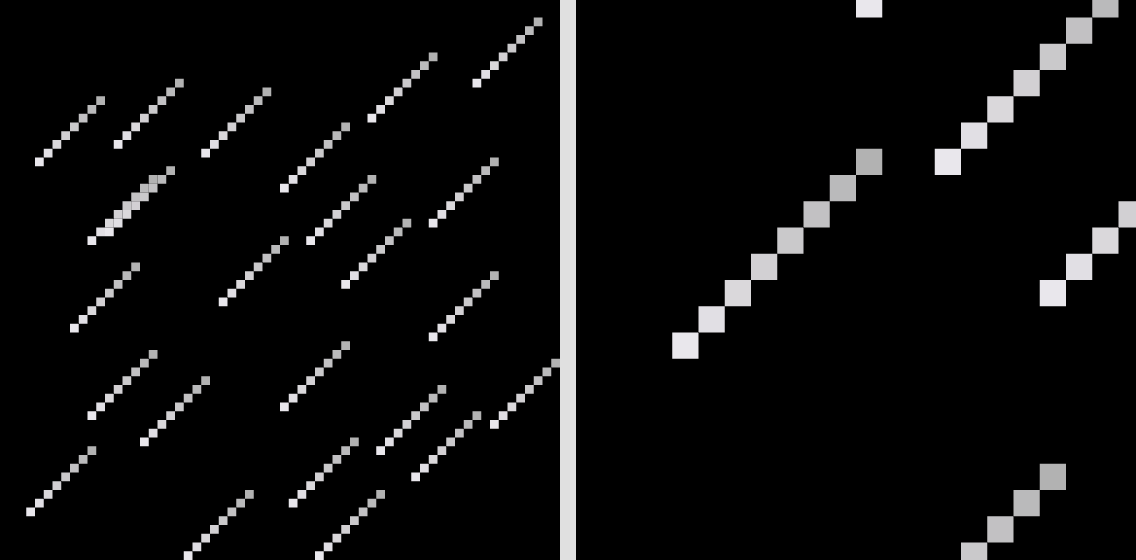
Left: the whole. Right: its middle third, enlarged.
Reproduce this pattern procedurally as a WebGL 1 fragment shader.

```glsl
precision highp float;
// Short diagonal streaks of square cells on black, like pixelated rain.
// The canvas is a coarse cell grid; one streak starts at a random cell of each
// lot in a jittered layout and fades from its lower left head to its tail.

uniform vec2 u_resolution;

const float GRID_CELLS = 64.0;     // cells across the canvas
const float STREAK_CELLS = 8.0;    // cells in one streak
const int LOTS = 5;                // lots per side, one streak in each
const vec2 CLEARING = vec2(1.0, 2.0); // the lot left empty
const float JITTER = 0.95;         // share of a lot that a head may roam

const vec3 BACKGROUND = vec3(0.0);
const vec3 HEAD_COLOR = vec3(0.915, 0.905, 0.925);
const vec3 TAIL_COLOR = vec3(0.70, 0.70, 0.70);

// Two random values in 0..1 for a lot
vec2 hash2(vec2 p) {
  vec3 q = fract(p.xyx * vec3(0.1031, 0.1030, 0.0973) + 0.37);
  q += dot(q, q.yzx + 33.33);
  return fract((q.xx + q.yz) * q.zy);
}

// Antialiased coverage of a unit square centred at the origin
float squareCoverage(vec2 offset, float pixel) {
  vec2 inside = clamp((0.5 - abs(offset)) / pixel + 0.5, 0.0, 1.0);
  return inside.x * inside.y;
}

// Cell in which the streak of a lot begins
vec2 headCell(vec2 lot) {
  vec2 margin = vec2(1.0, 0.0);
  float lotSize = (GRID_CELLS - STREAK_CELLS) / float(LOTS);
  return floor(margin + (lot + JITTER * hash2(lot + 7.0)) * lotSize);
}

// Colour (rgb) and coverage (a) of a streak rising to the right from its head
vec4 streak(vec2 fromHead, float pixel) {
  float lastCell = STREAK_CELLS - 1.0;
  float index = floor(0.5 * (fromHead.x + fromHead.y) + 0.5);
  index = clamp(index, 0.0, lastCell);
  vec3 color = mix(HEAD_COLOR, TAIL_COLOR, index / lastCell);
  return vec4(color, squareCoverage(fromHead - index, pixel));
}

void main() {
  float side = min(u_resolution.x, u_resolution.y);
  vec2 p = gl_FragCoord.xy / side * GRID_CELLS;
  float pixel = GRID_CELLS / side;

  vec3 color = BACKGROUND;
  for (int row = 0; row < LOTS; row++) {
    for (int column = 0; column < LOTS; column++) {
      vec2 lot = vec2(float(column), float(row));
      if (lot == CLEARING) continue;
      vec4 mark = streak(p - headCell(lot) - 0.5, pixel);
      color = mix(color, mark.rgb, mark.a);
    }
  }
  gl_FragColor = vec4(color, 1.0);
}
```
